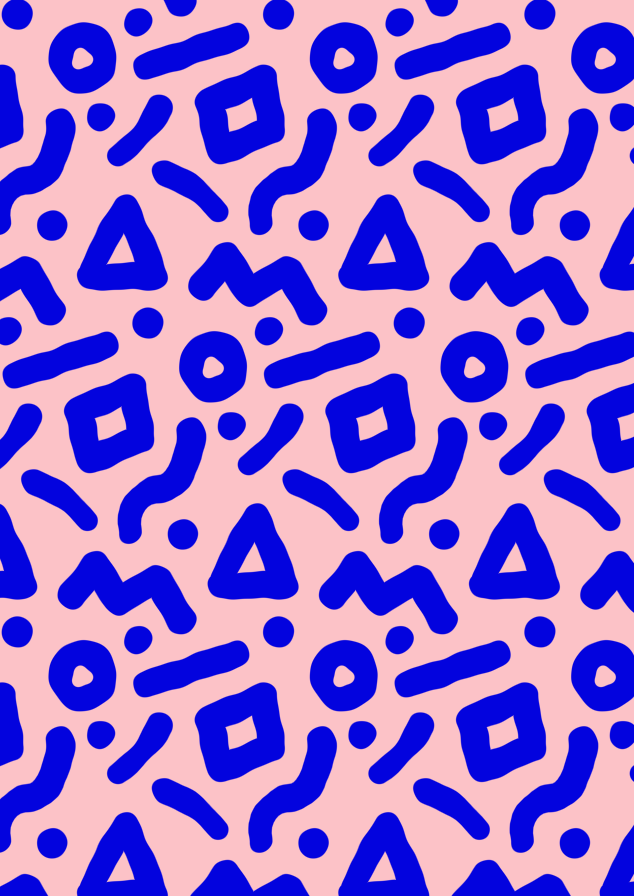
This pattern is drawn by a Shadertoy shader. Its source:

```glsl
// Hand-drawn blue confetti shapes on pink, repeated in a half-drop brick layout.
#define PINK vec3(0.99, 0.76, 0.78)
#define BLUE vec3(0.01, 0.01, 0.87)
#define VIEW_HEIGHT 768.0          // design units from top to bottom
#define TILE vec2(224.0, 264.75)   // repeat width and row height
#define ROW_SHIFT 112.0            // sideways step of each row
#define WOBBLE 0.6                 // unevenness of the hand-drawn edge
#define SOFTNESS 0.8               // edge blur in output pixels
#define CURVE_STEPS 8

// Moves p into the repeat nearest to a shape's centre, with a slight wobble.
vec2 around(vec2 p, vec2 centre) {
    vec2 q = p - centre;
    float row = round(q.y / TILE.y);
    q -= row * vec2(ROW_SHIFT, TILE.y);
    q.x -= TILE.x * round(q.x / TILE.x);
    q += WOBBLE * (sin(q.yx * 0.17 + centre) + 0.5 * sin(q.yx * 0.31 + centre.yx));
    return q + centre;
}

// Round-ended segment whose radius runs from ra to rb.
float segment(vec2 p, vec2 a, vec2 b, float ra, float rb) {
    vec2 ab = b - a;
    float t = clamp(dot(p - a, ab) / dot(ab, ab), 0.0, 1.0);
    return length(p - a - ab * t) - mix(ra, rb, t);
}

// Quadratic brush stroke from a to b, pulled towards bend.
float stroke(vec2 p, vec2 a, vec2 bend, vec2 b, float ra, float rb) {
    float d = 1e5;
    vec2 last = a;
    for (int i = 1; i <= CURVE_STEPS; i++) {
        float t = float(i) / float(CURVE_STEPS);
        float t0 = t - 1.0 / float(CURVE_STEPS);
        vec2 next = mix(mix(a, bend, t), mix(bend, b, t), t);
        d = min(d, segment(p, last, next, mix(ra, rb, t0), mix(ra, rb, t)));
        last = next;
    }
    return d;
}

// Four joined straight strokes.
float chain(vec2 p, vec2 joints[5], float r) {
    float d = 1e5;
    for (int i = 0; i < 4; i++) d = min(d, segment(p, joints[i], joints[i + 1], r, r));
    return d;
}

float dot4(vec2 p) {
    vec3 dots[4] = vec3[4](vec3(15, 12, 13.3), vec3(118, 19, 12),
                           vec3(86, 100, 12), vec3(45, 193, 13));
    float d = 1e5;
    for (int i = 0; i < 4; i++)
        d = min(d, length(around(p, dots[i].xy) - dots[i].xy) - dots[i].z);
    return d;
}

float ring(vec2 p) {
    vec2 centre = vec2(71, 49.5);
    vec2 q = around(p, centre) - centre;
    float outer = length(q * vec2(1.05, 1.0)) - 30.5;
    vec2 h = q - vec2(-0.5, 0.8);
    float hole = length(h) - 8.8 - 1.1 * sin(3.0 * atan(h.y, h.x) + 1.0);
    return max(outer, -hole);
}

float bars(vec2 p) {
    vec2 q = around(p, vec2(164, 44));
    float d = segment(q, vec2(125.5, 57), vec2(201.5, 31.5), 11.3, 11.8);
    q = around(p, vec2(119, 113));
    d = min(d, stroke(q, vec2(137.5, 92), vec2(124, 117), vec2(100.5, 134), 11.0, 8.7));
    q = around(p, vec2(164, 165));
    return min(d, stroke(q, vec2(141, 148), vec2(171, 160), vec2(187, 181.5), 11.0, 8.8));
}

float square(vec2 p) {
    vec2 corners[5] = vec2[5](vec2(179, 87.5), vec2(225.5, 67.5), vec2(233, 111),
                              vec2(189, 129.5), vec2(179, 87.5));
    return chain(around(p, vec2(206, 99)), corners, 11.8);
}

float triangle(vec2 p) {
    vec2 apex = vec2(107.5, 178), left = vec2(77, 237.5), right = vec2(132, 236.5);
    vec2 q = around(p, vec2(105, 208));
    float d = stroke(q, apex, vec2(87, 207), left, 11.0, 9.8);
    d = min(d, stroke(q, apex, vec2(121, 204), right, 11.0, 11.8));
    return min(d, segment(q, left, right, 11.0, 11.8));
}

float squiggle(vec2 p) {
    vec2 q = around(p, vec2(249, 148)), middle = vec2(250, 154);
    float d = stroke(q, vec2(276, 106), vec2(272, 150), middle, 12.5, 11.8);
    return min(d, stroke(q, middle, vec2(220, 160), vec2(223, 191.5), 11.8, 9.7));
}

float zigzag(vec2 p) {
    vec2 joints[5] = vec2[5](vec2(174, 245), vec2(194, 220), vec2(213, 250),
                             vec2(247, 232), vec2(267.5, 267));
    return chain(around(p, vec2(221, 244)), joints, 12.3);
}

void mainImage(out vec4 fragColor, in vec2 fragCoord) {
    // Design space has its origin at the upper left.
    float unit = VIEW_HEIGHT / iResolution.y;
    vec2 p = vec2(fragCoord.x, iResolution.y - fragCoord.y) * unit;

    float d = min(min(dot4(p), ring(p)), min(bars(p), square(p)));
    d = min(d, min(triangle(p), min(squiggle(p), zigzag(p))));

    float ink = 1.0 - smoothstep(-SOFTNESS * unit, SOFTNESS * unit, d);
    fragColor = vec4(mix(PINK, BLUE, ink), 1.0);
}
```
